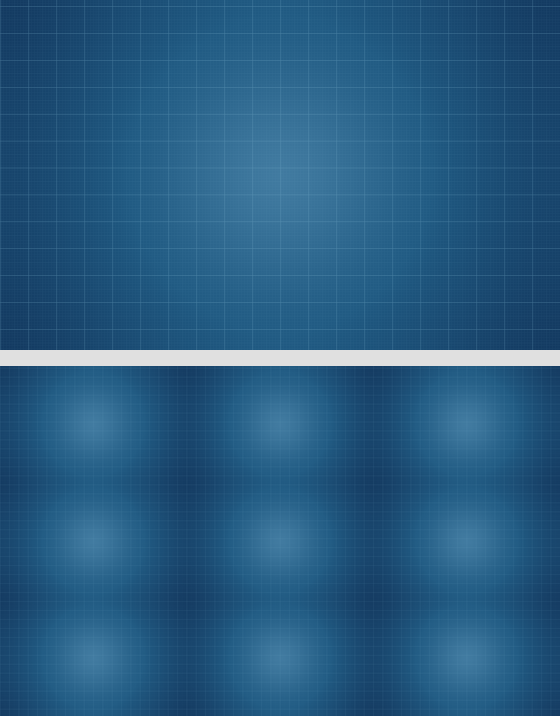
Top: one tile. Bottom: repeated 3 by 3.
Give the GLSL for this pattern, as a Shadertoy shader.

```glsl
const vec2 CELLS = vec2(20.0, 13.0);

// Total line width passed between 0 and t, for one line per unit
float inkUpTo(float t, float width) {
    return floor(t) * width + min(fract(t), width);
}

// Box-filtered coverage of evenly spaced lines centred on whole numbers
float lines(float t, float width, float pixel) {
    t += 0.5 * width;
    return (inkUpTo(t + 0.5 * pixel, width) - inkUpTo(t - 0.5 * pixel, width)) / pixel;
}

// Both line directions, with each cell split into the given number of parts
float grid(vec2 uv, float parts, float thickness) {
    vec2 count = CELLS * parts;
    vec2 t = (uv * CELLS - vec2(0.03, 0.76)) * parts;
    vec2 pixel = count / iResolution.xy;
    vec2 width = thickness * count * vec2(iResolution.y / iResolution.x, 1.0);
    float across = lines(t.x, width.x, pixel.x);
    float down = lines(t.y, width.y, pixel.y);
    return across + down - across * down;
}

// Radial glow whose slope levels off at the borders so it wraps smoothly
vec3 paper(vec2 uv) {
    vec2 d = abs(uv - 0.5);
    d *= 1.04 * (1.0 - pow(2.0 * d, vec2(8.0)) / 9.0);
    float r = length(d * vec2(iResolution.x / iResolution.y, 1.0));
    vec3 inner = mix(vec3(0.256, 0.482, 0.63), vec3(0.12, 0.348, 0.506), smoothstep(-0.06, 0.54, r));
    return mix(inner, vec3(0.072, 0.22, 0.373), clamp((r - 0.45) / 0.45, 0.0, 1.0));
}

void mainImage(out vec4 fragColor, in vec2 fragCoord) {
    vec2 uv = fragCoord / iResolution.xy;
    vec3 chalk = vec3(0.52, 0.73, 0.83);
    vec3 color = paper(uv);

    // Fine, half-cell and main rulings
    color = mix(color, chalk, 0.06 * grid(uv, 10.0, 0.0014));
    color = mix(color, chalk, 0.05 * grid(uv, 2.0, 0.0014));
    color = mix(color, chalk, 0.34 * grid(uv, 1.0, 0.0013));

    fragColor = vec4(color, 1.0);
}
```
